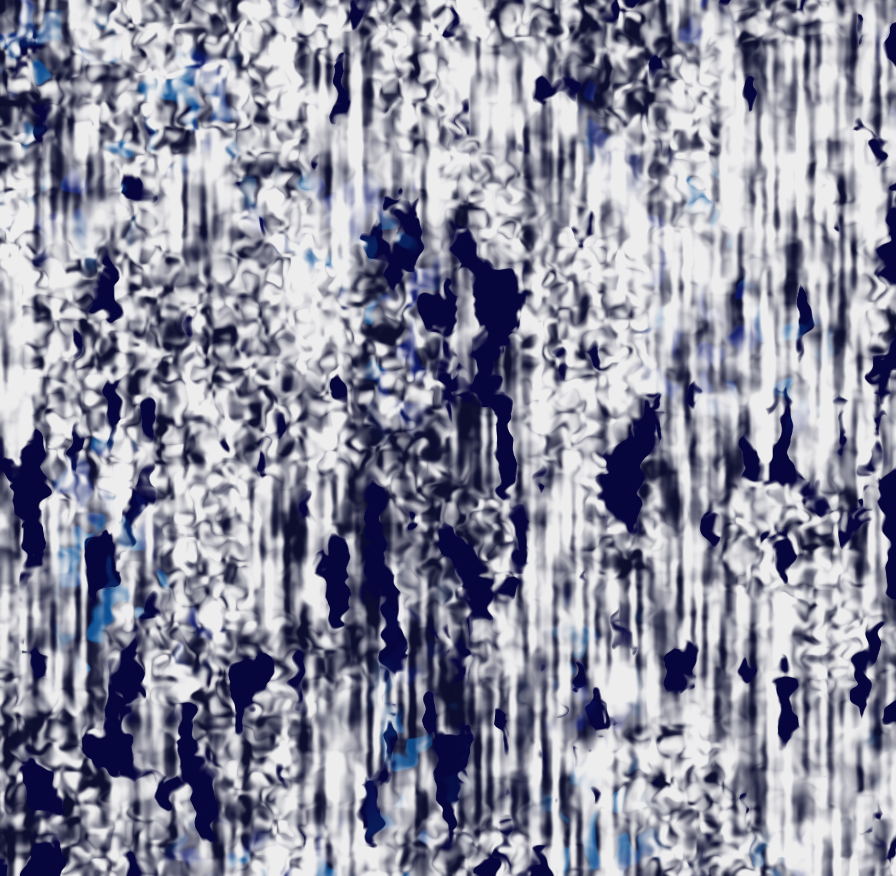
Reproduce this texture procedurally as a WebGL 2 fragment shader.

```glsl
#version 300 es
precision highp float;
// Navy paint dragged down a pale ground: upright blotches, fine streaks and
// curly grain. Value noise and column noise of several sizes are summed,
// softly thresholded into paint cover, then tinted with sparse bright blue.
uniform vec2 u_resolution;
out vec4 fragColor;

float hash(vec2 cell) {
  uvec2 q = uvec2(ivec2(cell)) * uvec2(1597334677u, 3812015801u);
  uint n = (q.x ^ q.y) * 1597334677u;
  n = (n ^ (n >> 15)) * 2246822519u;
  n ^= n >> 13;
  return float(n >> 8) / 16777216.0;
}

float noise(vec2 p) {
  vec2 i = floor(p), f = smoothstep(0.0, 1.0, p - i);
  float low = mix(hash(i), hash(i + vec2(1, 0)), f.x);
  float high = mix(hash(i + vec2(0, 1)), hash(i + vec2(1, 1)), f.x);
  return mix(low, high, f.y);
}

// One upright strip with its own vertical phase, so strips never line up.
float strip(float column, float y, float seed) {
  y += 40.0 * hash(vec2(column, seed));
  float k = floor(y);
  float top = hash(vec2(column + seed, k + 1.0));
  return mix(hash(vec2(column + seed, k)), top, smoothstep(0.0, 1.0, y - k));
}

float streaks(vec2 p, float seed) {
  float i = floor(p.x), f = smoothstep(0.0, 1.0, p.x - i);
  return mix(strip(i, p.y, seed), strip(i + 1.0, p.y, seed), f);
}

void main() {
  vec2 p = gl_FragCoord.xy / u_resolution.x;
  vec2 wobble = vec2(noise(p * 70.0 + 31.0), noise(p * 70.0 + 83.0)) - 0.5;
  vec2 bent = p + wobble * 0.012;

  // Broad light and dark areas
  float patches = 0.65 * noise(p * vec2(6.0, 4.5) + 11.0)
                + 0.35 * noise(p * vec2(14.0, 10.0) + 57.0);

  // Curly grain gives way to dragged streaks from place to place
  float curl = 1.0 - abs(2.0 * noise(bent * vec2(85.0, 75.0) + 7.0) - 1.0);
  float grain = 0.75 * noise(bent * vec2(140.0, 120.0) + 19.0) + 0.5 * curl - 0.2;
  float drag = streaks(p * vec2(150.0, 16.0) + wobble * 0.3, 301.0);
  float region = smoothstep(0.35, 0.65, noise(p * vec2(13.0, 8.0) + 140.0));
  float fine = mix(grain, drag, 0.15 + 0.65 * region);

  // Thin paint cover
  float lines = streaks(p * vec2(95.0, 4.0), 702.0);
  float clumps = noise(bent * vec2(52.0, 38.0) + 203.0);
  float seams = noise(p * vec2(9.0, 75.0) + 260.0);
  float tone = 0.64 * (fine - 0.5) + 0.3 * (lines - 0.5) + 0.3 * (clumps - 0.5)
             + 0.3 * (patches - 0.5) + 0.12 * (seams - 0.5);
  float thin = smoothstep(-0.23, 0.31, tone);

  // Solid upright blotches with ragged edges
  float body = 0.6 * streaks(bent * vec2(48.0, 20.0), 905.0)
             + 0.4 * noise(bent * vec2(26.0, 17.0) + 330.0)
             + 0.5 * (patches - 0.5) + 0.14 * (grain - 0.5);
  float solid = smoothstep(0.63, 0.72, body);
  float cover = max(thin, solid);

  // Paint colours: dull in thin marks, deep navy in blotches, rare blues
  vec3 paint = mix(vec3(0.05, 0.055, 0.18), vec3(0.025, 0.02, 0.235), solid);
  float blueArea = smoothstep(0.52, 0.72, noise(p * vec2(9.0, 7.0) + 410.0));
  float blueFleck = smoothstep(0.58, 0.74, noise(bent * vec2(65.0, 48.0) + 470.0));
  float azure = smoothstep(0.35, 0.65, noise(p * 22.0 + 520.0));
  vec3 blue = mix(vec3(0.05, 0.09, 0.43), vec3(0.05, 0.34, 0.62), azure);
  paint = mix(paint, blue, 0.9 * blueArea * blueFleck * (1.0 - 0.6 * solid));

  fragColor = vec4(mix(vec3(0.93, 0.93, 0.935), paint, cover), 1.0);
}
```
